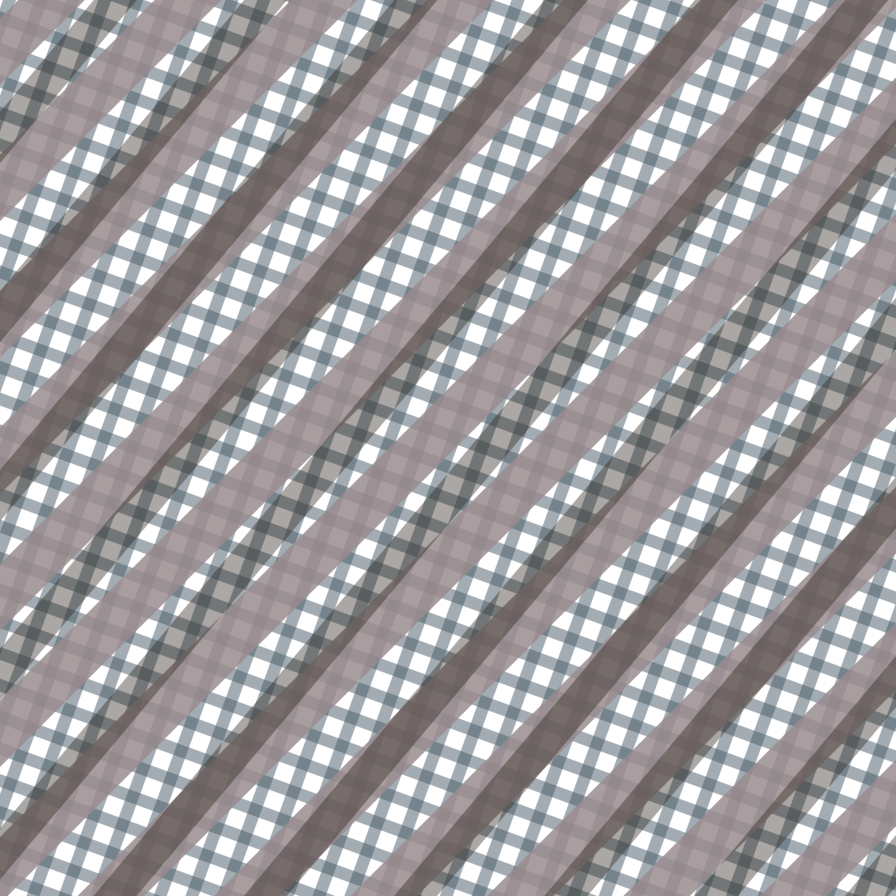
A three.js fragment shader for this pattern:

```glsl
// Tilted gingham crossed by translucent mauve bands and narrower dark bands.
varying vec2 vUv;

const float SOFT = 0.0009; // half width of a smoothed edge, in canvas units

// Coverage of parallel stripes running at a given angle (degrees, anticlockwise).
float stripes(vec2 p, float angle, float period, float width, float offset) {
  float a = radians(angle);
  float across = dot(p, vec2(sin(a), -cos(a))) - offset;
  float fromCentre = abs(fract(across / period + 0.5) - 0.5) * period;
  return 1.0 - smoothstep(-SOFT, SOFT, fromCentre - 0.5 * width);
}

// Lays translucent ink over a base colour.
vec3 overlay(vec3 base, vec3 ink, float opacity, float coverage) {
  return mix(base, ink, opacity * coverage);
}

// White cloth with two perpendicular sets of half-opaque threads.
vec3 gingham(vec2 p, float angle, float period, float width) {
  vec3 slate = vec3(0.28, 0.35, 0.40);
  float warp = stripes(p, angle, period, width, 0.0013);
  float weft = stripes(p, angle - 90.0, period, width, 0.0122);
  vec3 cloth = overlay(vec3(1.0), slate, 0.5, warp);
  return overlay(cloth, slate, 0.5, weft);
}

void main() {
  vec3 mauve = vec3(0.60, 0.546, 0.556);
  vec3 umber = vec3(0.17, 0.14, 0.11);

  vec3 color = gingham(vUv, 70.0, 1.0 / 30.0, 0.0137);

  // Wide diagonal bands, then steeper narrow bands that drift across them
  float wideBands = stripes(vUv, 45.0, 0.1077, 0.0525, -0.0203);
  float narrowBands = stripes(vUv, 50.0, 0.1285, 0.0368, -0.0302);
  color = overlay(color, mauve, 0.85, wideBands);
  color = overlay(color, umber, 0.4, narrowBands);

  gl_FragColor = vec4(color, 1.0);
}
```
